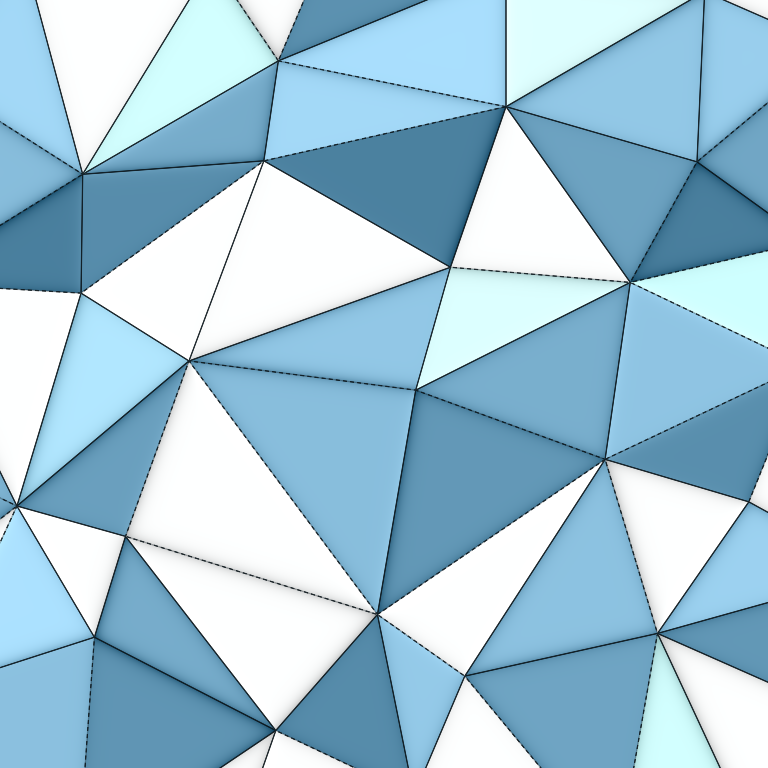
A WebGL 1 fragment shader for this background:

```glsl
precision highp float;

uniform vec2 u_resolution;

const float CELLS = 4.5;
const float JITTER = 0.62;
const float LINE_HALF_WIDTH = 0.0042;
const float SHADE_WIDTH = 0.03;
const float DASH_FREQUENCY = 150.0;

float hash(vec2 p) {
    return fract(sin(dot(p, vec2(127.1, 311.7))) * 43758.55);
}

float cross2(vec2 a, vec2 b) {
    return a.x * b.y - a.y * b.x;
}

// Jittered lattice point
vec2 latticePoint(vec2 id) {
    return id + JITTER * (vec2(hash(id), hash(id + 37.4)) - 0.5);
}

// Tone ramp from deep blue through cyan to white
vec3 facetColor(float t) {
    float lift = -0.19 + 0.68 * t + 0.11 * step(0.64, t) + 0.17 * step(0.74, t);
    return min(vec3(0.45, 0.66, 0.78) + lift, vec3(0.995, 1.0, 1.0));
}

float facetTone(vec2 id, float side) {
    float spread = dot(id, vec2(0.7549, 0.5698)) + 0.38 * side;
    return fract(spread + 0.2 * hash(id + 9.3 * side));
}

// Signed distance to the line through a and b, positive on its left
float edgeDistance(vec2 p, vec2 a, vec2 b) {
    return cross2(normalize(b - a), p - a);
}

// Soft shadow or faint highlight along the inside of an edge
float edgeShade(float dist, vec2 a, vec2 b) {
    float strength = mix(-0.07, 0.24, hash(a * 0.6 + b));
    return strength * exp(-max(dist, 0.0) / SHADE_WIDTH);
}

// Thin crease, solid or dashed
float crease(vec2 p, vec2 a, vec2 b, float px) {
    vec2 span = b - a;
    float len = length(span);
    vec2 dir = span / len;
    vec2 q = p - 0.5 * (a + b);
    float along = dot(q, dir);
    float dist = length(q - dir * clamp(along, -0.5 * len, 0.5 * len));
    float line = 1.0 - smoothstep(LINE_HALF_WIDTH - 0.5 * px,
                                  LINE_HALF_WIDTH + 0.5 * px, dist);
    float dash = mix(0.3, 0.9, smoothstep(-0.6, 0.1, cos(along * DASH_FREQUENCY)));
    float dashed = step(0.62, hash(a + b));
    return line * mix(0.9, dash, dashed);
}

// Adds one facet to the weighted colour sum and the crease ink
void addFacet(vec2 p, vec2 a, vec2 b, vec2 c, float tone, float px,
              inout vec4 sum, inout float ink) {
    float dA = edgeDistance(p, a, b);
    float dB = edgeDistance(p, b, c);
    float dC = edgeDistance(p, c, a);
    float inside = min(dA, min(dB, dC));
    float cover = smoothstep(-0.5 * px, 0.5 * px, inside);
    float shade = edgeShade(dA, a, b) + edgeShade(dB, b, c) + edgeShade(dC, c, a);
    vec3 color = clamp(facetColor(tone) - shade, 0.0, 1.0);
    sum += vec4(color, 1.0) * cover;
    ink = max(ink, max(crease(p, a, b, px),
                       max(crease(p, b, c, px), crease(p, c, a, px))));
}

// True when the diagonal b-d gives the better shaped pair of triangles
bool splitsAcross(vec2 a, vec2 b, vec2 c, vec2 d) {
    vec2 ab = b - a, ad = d - a, cd = d - c, cb = b - c;
    return cross2(ab, ad) * dot(cd, cb) + dot(ab, ad) * cross2(cd, cb) >= 0.0;
}

void main() {
    float scale = CELLS / min(u_resolution.x, u_resolution.y);
    vec2 turn = vec2(cos(0.3), sin(0.3));
    vec2 uv = gl_FragCoord.xy * scale;
    vec2 p = vec2(turn.x * uv.x - turn.y * uv.y, turn.y * uv.x + turn.x * uv.y) + 3.4;

    vec4 sum = vec4(0.0);
    float ink = 0.0;

    // Each nearby lattice quad holds two facets
    for (int y = -1; y <= 1; y++) {
        for (int x = -1; x <= 1; x++) {
            vec2 id = floor(p) + vec2(float(x), float(y));
            vec2 a = latticePoint(id);
            vec2 b = latticePoint(id + vec2(1.0, 0.0));
            vec2 c = latticePoint(id + vec2(1.0, 1.0));
            vec2 d = latticePoint(id + vec2(0.0, 1.0));
            float first = facetTone(id, 0.0);
            float second = facetTone(id, 1.0);
            if (splitsAcross(a, b, c, d)) {
                addFacet(p, a, b, d, first, scale, sum, ink);
                addFacet(p, b, c, d, second, scale, sum, ink);
            } else {
                addFacet(p, a, b, c, first, scale, sum, ink);
                addFacet(p, a, c, d, second, scale, sum, ink);
            }
        }
    }

    vec3 color = sum.rgb / max(sum.a, 0.001);
    gl_FragColor = vec4(mix(color, vec3(0.04, 0.08, 0.1), ink), 1.0);
}
```
